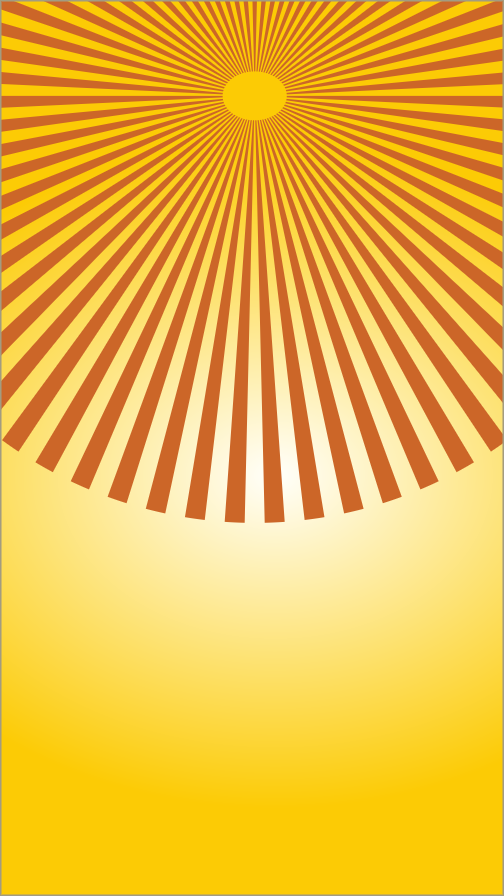
Write a Shadertoy shader that draws this background.

```glsl
// Orange sunburst fanning from an oval sun over a yellow backdrop with a white glow.

// Lengths are fractions of the canvas height, measured from its middle.
const vec3 YELLOW = vec3(0.988, 0.796, 0.020);
const vec3 WHITE  = vec3(1.0, 1.0, 0.985);
const vec3 ORANGE = vec3(0.800, 0.400, 0.155);
const vec3 FRAME  = vec3(0.640, 0.610, 0.500);

const vec2  SUN_CENTER  = vec2(0.003, 0.393);
const vec2  SUN_RADII   = vec2(0.0358, 0.0273);
const vec2  GLOW_CENTER = vec2(0.026, -0.031);
const vec2  GLOW_RADII  = vec2(0.495, 0.371);
const float RAY_COUNT   = 67.0;
const float RAY_REACH   = 0.4766;
const float RAY_DUTY    = 0.5;   // painted share of each ray interval
const float FRAME_WIDTH = 0.0017;
const float TAU = 6.2831853;

// Antialiased inside mask of a signed distance
float fill(float dist, float pixel) {
    return clamp(0.5 - dist / pixel, 0.0, 1.0);
}

// Running integral of a unit-period stripe wave
float stripeIntegral(float x) {
    return floor(x) * RAY_DUTY + min(fract(x), RAY_DUTY);
}

// Stripe coverage averaged over a footprint
float stripes(float x, float footprint) {
    float h = 0.5 * footprint;
    return (stripeIntegral(x + h) - stripeIntegral(x - h)) / footprint;
}

// Approximate signed distance to an axis-aligned ellipse
float ellipseDistance(vec2 p, vec2 radii) {
    float k = length(p / radii);
    return k * (k - 1.0) / max(length(p / (radii * radii)), 1e-4);
}

// Rays spaced evenly in angle, with a gap pointing straight down
float sunRays(vec2 d, float pixel) {
    float r = max(length(d), 1e-4);
    float turn = atan(d.x, -d.y) / TAU * RAY_COUNT;
    float footprint = pixel * RAY_COUNT / (TAU * r);
    float phase = turn - 0.5 * (1.0 - RAY_DUTY);
    return stripes(phase, footprint) * fill(r - RAY_REACH, pixel);
}

void mainImage(out vec4 fragColor, in vec2 fragCoord) {
    float pixel = 1.0 / iResolution.y;
    vec2 p = (fragCoord - 0.5 * iResolution.xy) * pixel;

    // Backdrop glow
    float glow = 1.0 - length((p - GLOW_CENTER) / GLOW_RADII);
    vec3 color = mix(YELLOW, WHITE, clamp(glow, 0.0, 1.0));

    // Rays, then the sun over their hub
    vec2 d = p - SUN_CENTER;
    color = mix(color, ORANGE, sunRays(d, pixel));
    color = mix(color, YELLOW, fill(ellipseDistance(d, SUN_RADII), pixel));

    // Thin frame along the canvas edge
    vec2 inset = 0.5 * iResolution.xy * pixel - abs(p);
    color = mix(color, FRAME, fill(min(inset.x, inset.y) - FRAME_WIDTH, pixel));

    fragColor = vec4(color, 1.0);
}
```
